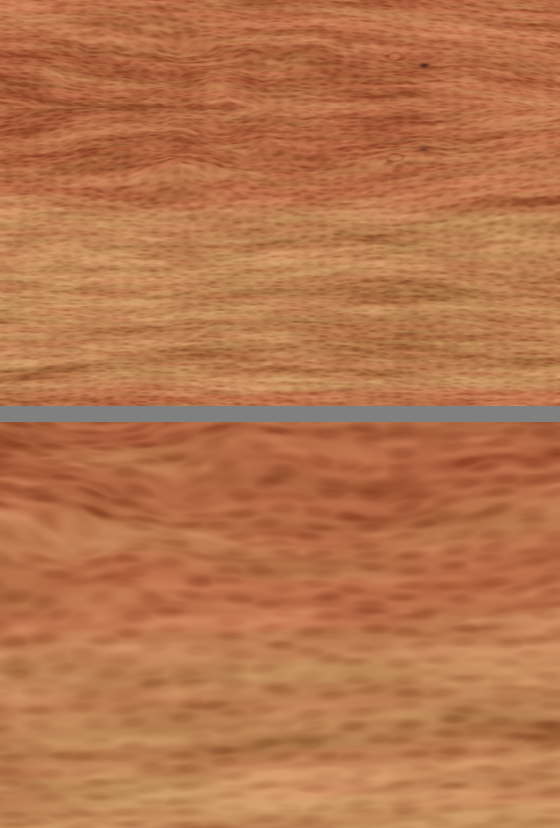
Top, the full canvas; bottom, a detail of the centre.
This texture is drawn by a Shadertoy shader. Its source:

```glsl
// Warm wooden board with horizontal grain: a redder, book-matched upper plank
// with knots and rippled figure, and a paler lower plank with short pores.
// Layered sines bend the grain, stretched noise streaks it, cells make pores.

const vec3 DARK_WOOD  = vec3(0.540, 0.285, 0.150);
const vec3 MID_WOOD   = vec3(0.718, 0.457, 0.290);
const vec3 PALE_WOOD  = vec3(0.850, 0.610, 0.425);
const vec3 RED_TINT   = vec3(0.012, -0.014, -0.002);
const vec3 KNOT_COLOR = vec3(0.300, 0.120, 0.080);

const float MIRROR_Y = 0.735;     // axis of the book-matched upper plank
const float PLANK_Y  = 0.480;     // edge between the planks
const float FOOT_Y   = 0.045;     // reddish strip along the foot
const float TILT     = 0.075;     // slope of the upper grain

const vec2 BAND_FREQ  = vec2(1.3, 13.0);
const vec2 STREAK_FREQ = vec2(3.2, 48.0);
const vec2 FIBRE_FREQ = vec2(13.0, 135.0);
const vec2 GRAIN_FREQ = vec2(48.0, 230.0);
const vec2 STAIN_FREQ = vec2(2.1, 23.0);
const vec2 PORE_FREQ  = vec2(27.0, 92.0);

const float BAND_AMP   = 0.30;
const float STREAK_AMP = 0.32;
const float FIBRE_AMP  = 0.36;
const float GRAIN_AMP  = 0.24;
const float STAIN_AMP  = 0.30;
const float PORE_AMP   = 0.17;

float hash(vec2 p) {
    vec3 q = fract(p.xyx * 0.1031);
    q += dot(q, q.yzx + 33.33);
    return fract((q.x + q.y) * q.z);
}

// Smooth lattice noise, centred on zero.
float noise(vec2 p) {
    vec2 cell = floor(p), f = fract(p);
    f = f * f * (3.0 - 2.0 * f);
    float low  = mix(hash(cell), hash(cell + vec2(1, 0)), f.x);
    float high = mix(hash(cell + vec2(0, 1)), hash(cell + vec2(1, 1)), f.x);
    return mix(low, high, f.y) - 0.5;
}

// Cellular noise in stretched space: one short dash per cell.
float pores(vec2 p) {
    vec2 cell = floor(p);
    float nearest = 1.0;
    for (int j = -1; j <= 1; j++)
    for (int i = -1; i <= 1; i++) {
        vec2 c = cell + vec2(i, j);
        vec2 center = c + 0.15 + 0.7 * vec2(hash(c), hash(c + 71.0));
        nearest = min(nearest, length(p - center));
    }
    return smoothstep(0.48, 0.10, nearest);
}

// Soft elliptical spot.
float spot(vec2 p, vec2 radius) {
    p /= radius;
    return exp(-dot(p, p));
}

void mainImage(out vec4 fragColor, in vec2 fragCoord) {
    vec2 p = fragCoord / iResolution.y;
    float side = step(MIRROR_Y, p.y);
    vec2 fold = vec2(p.x, abs(p.y - MIRROR_Y));

    // Planks with a wandering boundary
    float edge = p.y + 0.035 * noise(p * vec2(3.0, 20.0)) + 0.006 * sin(p.x * 5.0);
    float upper = smoothstep(PLANK_Y - 0.02, PLANK_Y + 0.035, edge);
    float foot = smoothstep(FOOT_Y + 0.015, FOOT_Y - 0.015, edge);
    float red = max(upper, foot);
    float bend = smoothstep(0.30, 0.65, p.y);

    // Grain direction: layered sines, tilt, and local figure
    vec2 g = fold;
    g.y += 0.007 * sin(p.x * 4.1 + fold.y * 9.0) + 0.003 * sin(p.x * 10.7 - fold.y * 21.0);
    g.y += bend * (TILT * p.x + 0.012 * sin(p.x * 3.2 + 1.0));
    float figure = spot(fold - vec2(0.48, 0.10), vec2(0.26, 0.10));
    g.y += figure * (0.055 * noise(fold * vec2(9.0, 13.0)) + 0.02 * noise(fold * vec2(23.0, 29.0)));

    // Knots repeat on both sides of the mirror axis
    vec2 knotAt = fold - vec2(1.045, 0.103);
    vec2 eyeAt = fold - vec2(0.972, 0.124);
    g.y += 0.012 * spot(knotAt, vec2(0.05, 0.022)) + 0.010 * spot(eyeAt, vec2(0.05, 0.020));
    float eyeRadius = length(eyeAt / vec2(0.021, 0.010)) + 0.5 * noise(p * 70.0);
    float eyeRing = smoothstep(0.40, 0.0, abs(eyeRadius - 0.9));

    // Streaks from broad bands down to fine fibres
    vec2 fine = g + side * vec2(17.0, 5.0);
    float streak = noise(g * STREAK_FREQ + 7.0);
    float tone = mix(0.615, 0.425, red);
    tone += BAND_AMP * noise(g * BAND_FREQ + 3.0);
    tone += STREAK_AMP * streak;
    tone += FIBRE_AMP * noise(fine * FIBRE_FREQ);
    tone += GRAIN_AMP * noise(fine * GRAIN_FREQ);
    float stain = noise(g * STAIN_FREQ + 41.0) + 0.12 * noise(fine * FIBRE_FREQ + 9.0);
    tone -= STAIN_AMP * smoothstep(0.20, 0.46, stain);
    tone -= PORE_AMP * (pores(fine * PORE_FREQ) - 0.3);
    tone += figure * 0.22 * noise(fold * vec2(15.0, 24.0));
    tone -= 0.22 * eyeRing + 0.18 * spot(knotAt, vec2(0.03, 0.010));

    // Wood colour, with redder fibres in the upper plank
    vec3 color = mix(DARK_WOOD, MID_WOOD, clamp(tone * 2.0, 0.0, 1.0));
    color = mix(color, PALE_WOOD, clamp(tone * 2.0 - 1.0, 0.0, 1.0));
    float redFibre = noise(fine * vec2(7.0, 85.0) + 23.0);
    color += RED_TINT * (2.0 * red - 1.0 + 2.2 * redFibre);
    float core = spot(knotAt, vec2(0.011, 0.006)) * mix(0.55, 0.9, side);
    fragColor = vec4(mix(color, KNOT_COLOR, core), 1.0);
}
```
